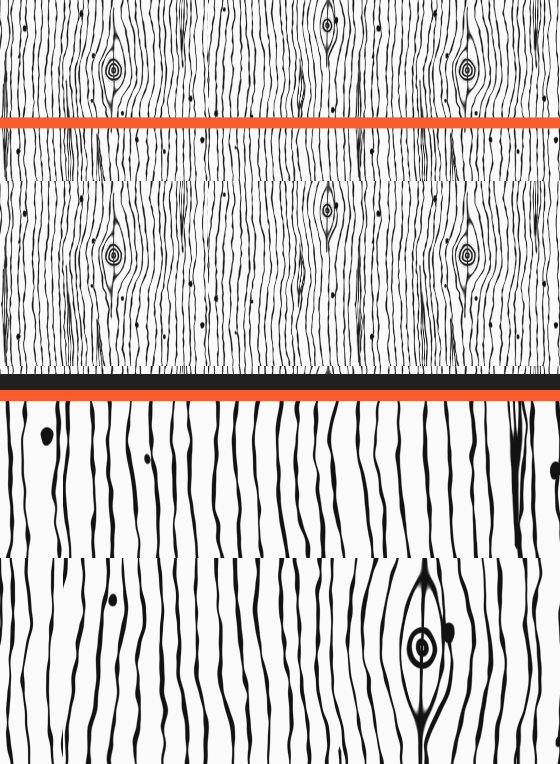
Top, the full canvas; bottom, a detail of the centre.
Write a Shadertoy shader that draws this texture.

```glsl
// Inked wood grain in repeating planks, crossed by one orange band.
// Grain lines are level sets of a field that knots and cracks push apart;
// each line gets its own hashed offset, wobble and rough width.

// Knots (first two) and cracks: x, y, sideways push, half height.
const int FEATURES = 7;
const int KNOTS = 2;
const vec4 feature[FEATURES] = vec4[](
    vec4(3.57, 1.02, 0.19, 0.60), vec4(1.67, 0.41, 0.12, 0.40),
    vec4(2.09, 1.64, 0.035, 0.60), vec4(4.48, 0.20, 0.04, 0.55),
    vec4(3.40, 2.54, 0.04, 0.45), vec4(1.28, 1.30, 0.05, 0.30),
    vec4(3.00, 2.30, 0.04, 0.80));

float hash(vec2 p) {
    vec3 q = fract(p.xyx * 0.1031);
    q += dot(q, q.yzx + 33.33);
    return fract((q.x + q.y) * q.z);
}

float noise(vec2 p) {
    vec2 i = floor(p), f = fract(p);
    f = f * f * (3.0 - 2.0 * f);
    return mix(mix(hash(i), hash(i + vec2(1, 0)), f.x),
               mix(hash(i + vec2(0, 1)), hash(i + vec2(1, 1)), f.x), f.y);
}

// Grain coordinate; opening is negative inside a knot hole or crack.
float grainField(vec2 p, out float opening) {
    float s = p.x;
    opening = 1.0;
    for (int i = 0; i < FEATURES; i++) {
        vec4 f = feature[i];
        vec2 d = vec2(s - f.x, p.y - f.y);
        // The large knot is skewed: long above right and below left.
        float tall = f.w * (d.x * d.y > 0.0 && f.z > 0.15 ? 0.6 : 1.0);
        vec2 fall = d / vec2(3.5 * f.z, tall);
        float side = d.x / sqrt(d.x * d.x + 0.25 * f.z * f.z);
        float shifted = d.x - f.z * side * exp(-dot(fall, fall));
        float tail = 0.3 * max(0.0, abs(d.y) - 1.4 * f.w);
        opening = min(opening, shifted * sign(d.x) + tail);
        s = f.x + shifted;
    }
    return s;
}

// Signed distance to the nearest grain line or opening outline.
float grainLines(vec2 p) {
    float opening, unused, e = 0.01, spacing = 0.097;
    float s = grainField(p, opening);
    vec2 slope = vec2(grainField(p + vec2(e, 0), unused),
                      grainField(p + vec2(0, e), unused)) - s;
    float steepness = max(length(slope) / e, 0.4);
    float u = s / spacing, d = 1.0;
    for (int i = -1; i <= 1; i++) {
        float k = floor(u) + float(i);
        float centre = k + 0.5 + 0.45 * (hash(vec2(k, 7.0)) - 0.5)
            + 0.35 * (noise(vec2(k, p.y * 3.5)) - 0.5)
            + 0.14 * (noise(vec2(k + 60.0, p.y * 13.0)) - 0.5);
        float halfWidth = 0.0035 + 0.008 * noise(vec2(k + 130.0, p.y * 16.0));
        d = min(d, abs(u - centre) * spacing / steepness - halfWidth);
    }
    d = max(d, -opening / steepness);
    float outline = 0.004 + 0.007 * noise(p * 14.0);
    return min(d, abs(opening) / steepness - outline);
}

// Uneven concentric rings inside each knot.
float knotRings(vec2 p) {
    float d = 1.0;
    for (int i = 0; i < KNOTS; i++) {
        vec2 radius = feature[i].z * vec2(0.62, 0.88);
        float count = float(3 - i);
        float r = length((p - feature[i].xy) / radius) + 0.16 * (noise(p * 14.0) - 0.5);
        float ring = abs(fract(r * count) - 0.5) / count * radius.x - 0.01;
        d = min(d, max(ring, (r - 1.0) * radius.x));
    }
    return d;
}

// Sparse upright ink spots on a jittered grid.
float inkSpots(vec2 p) {
    vec2 cell = vec2(0.5, 0.6), id = floor(p / cell);
    vec2 jitter = vec2(hash(id + 3.0), hash(id + 17.0));
    vec2 d = p - (id + 0.2 + 0.6 * jitter) * cell;
    float size = 0.014 + 0.016 * hash(id + 41.0);
    float spot = (length(d / vec2(1.0, 1.6)) - size) + 0.012 * (noise(p * 30.0) - 0.5);
    return hash(id + 29.0) > 0.74 ? spot : 1.0;
}

void mainImage(out vec4 fragColor, in vec2 fragCoord) {
    // The canvas is 7.68 units wide, with y running down from the top.
    float pixel = 7.68 / iResolution.x;
    vec2 canvas = vec2(fragCoord.x, iResolution.y - fragCoord.y) * pixel;

    // Planks repeat with visible seams.
    vec2 p = mod(canvas - vec2(2.85, 2.48), vec2(4.85, 2.54));
    float spots = inkSpots(p);
    p.x += 0.10 * (noise(p * vec2(1.2, 1.0)) - 0.5)
         + 0.03 * (noise(p * vec2(3.0, 4.0)) - 0.5);

    float d = min(grainLines(p), min(knotRings(p), spots));
    float ink = 1.0 - smoothstep(-0.8 * pixel, 0.8 * pixel, d);
    vec3 color = mix(vec3(0.985), vec3(0.07), ink);

    // Band across the full width.
    float band = abs(canvas.y - 1.685) - 0.075;
    color = mix(color, vec3(0.98, 0.36, 0.18), clamp(0.5 - band / pixel, 0.0, 1.0));
    fragColor = vec4(color, 1.0);
}
```
